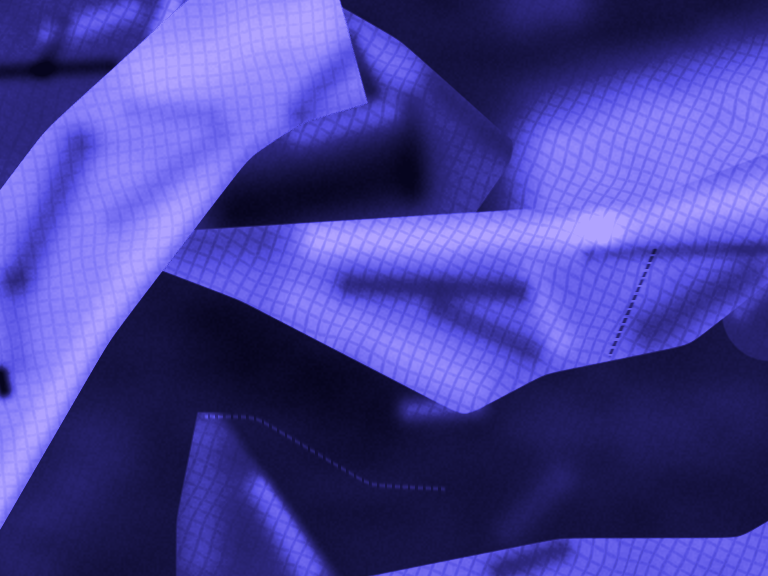
A Shadertoy shader for this texture:

```glsl
// Crumpled violet ripstop cloth: overlapping folds bounded by bent edge curves.
// Soft creases set a tone for each fold; woven grid and grain modulate it,
// and a color ramp turns the tone into violet.

const float HEIGHT = 5.76; // canvas height in cloth units, y pointing down
const float PITCH = .125;  // spacing of the grid threads
const float GRID_DEPTH = .15;
const float GRAIN = .2;
const float WRINKLE = .3;
const float BEND = .006;   // roundness of edge corners
const vec3 RAMP[6] = vec3[6](
  vec3(.025, .02, .12), vec3(.1, .09, .3), vec3(.18, .16, .51),
  vec3(.33, .31, .88), vec3(.51, .48, .97), vec3(.69, .64, 1));

float hash(vec2 p) {
  vec3 h = fract(p.xyx * .1031);
  h += dot(h, h.yzx + 33.33);
  return fract((h.x + h.y) * h.z);
}

float noise(vec2 p) {
  vec2 i = floor(p), f = fract(p);
  f *= f * (3. - 2. * f);
  return mix(mix(hash(i), hash(i + vec2(1, 0)), f.x),
    mix(hash(i + vec2(0, 1)), hash(i + 1.), f.x), f.y);
}

// Rounded max(d, 0) that bends a straight edge
float hinge(float d) { return .5 * (d + sqrt(d * d + BEND)); }

float cover(float d) {
  float soft = max(.014, HEIGHT / iResolution.y);
  return smoothstep(-soft, soft, d);
}

// Soft stroke between two points
float fold(vec2 q, float ax, float ay, float bx, float by, float width) {
  vec2 p = q - vec2(ax, ay), s = vec2(bx - ax, by - ay);
  p -= s * clamp(dot(p, s) / dot(s, s), 0., 1.);
  return exp(-dot(p, p) / (width * width));
}

float dashes(float t) { return smoothstep(.25, .4, fract(t * 13.)); }

float ripstop(vec2 q, float angle) {
  float c = cos(angle), s = sin(angle);
  vec2 g = mat2(c, -s, s, c) * q + .1 * noise(q * 2.3);
  vec2 thread = smoothstep(.28, .48, abs(fract(g / PITCH) - .5));
  return max(thread.x, thread.y * .7);
}

float backTone(vec2 q) {
  // Lit slope at upper right
  float slope = q.y - 1.12 + .27 * (q.x - 5.2);
  float t = .72 + 3.3 * smoothstep(-.6, .5, slope)
    * smoothstep(4.6, 5.6, q.x) * smoothstep(2.7, 2.2, q.y);
  t += 1.2 * fold(q, 5.25, .02, 5.65, 0., .3);
  // Small folds at upper left
  t += 1.2 * smoothstep(2.3, 1.7, q.x) * smoothstep(2.4, 1.9, q.y);
  t += 1.3 * fold(q, .5, .35, 1.3, .1, .13);
  t += 2.2 * fold(q, 1.62, .3, 1.8, -.1, .12);
  t -= 1.6 * fold(q, 0., .72, 1.1, .66, .09);
  t -= 1.2 * fold(q, .42, .7, .65, .25, .1);
  // Deep shade and faint folds below
  t -= .6 * fold(q, 2.2, 3.3, 3.7, 4.1, .45);
  t += .7 * fold(q, .1, 5.5, .9, 4.6, .55);
  t += .5 * fold(q, 5.6, 4.3, 7.3, 4.1, .5);
  t += .6 * fold(q, 5.1, 5.3, 5.6, 4.8, .18);
  return t + 1.9 * fold(q, 4.1, 4.1, 4.75, 4.05, .13);
}

float hoodTone(vec2 q) {
  float t = 2.3 - 2.2 * fold(q, 2.4, 2.1, 3.9, 1.75, .42);
  t += 1.1 * fold(q, 3.6, .35, 4.1, .8, .22);
  t -= 1.3 * fold(q, 3.5, .4, 3.7, .9, .1);
  t -= .8 * fold(q, 4.1, 1., 4.15, 1.9, .16);
  t += .8 * fold(q, 3., 1.35, 3.9, 1.12, .15);
  return t - .7 * fold(q, 4.3, .8, 5.1, 1.5, .15);
}

float bandTone(vec2 q) {
  float t = 3.35 - .8 * fold(q, 1.8, 2.4, 2.6, 2.4, .25);
  t += 1.5 * fold(q, 3.2, 2.42, 6., 2.3, .2);
  t += 1.3 * fold(q, 6., 2.28, 7.7, 1.95, .23);
  t += .8 * fold(q, 3., 3., 4.7, 3.85, .24);
  t -= 1.5 * fold(q, 3.5, 2.85, 5.2, 2.9, .15);
  t -= 1.2 * fold(q, 4.4, 3.1, 5.3, 3.5, .15);
  t += .7 * fold(q, 5.3, 2.75, 5.6, 3.4, .16);
  t -= 1.2 * fold(q, 5.9, 2.53, 7.7, 2.48, .09);
  t -= 1.2 * fold(q, 6.5, 3.3, 7.5, 2.75, .22);
  return t - 1.5 * fold(q, 6.55, 2.5, 6.1, 3.55, .018) * dashes(q.y);
}

float sleeveTone(vec2 q, float inside) {
  float t = 4.15 + .7 * fold(q, 1.5, .8, 3.1, .2, .35);
  t += .7 * exp(-pow(inside / .3 - 1.3, 2.)) * smoothstep(1.5, 2.2, q.y);
  t -= .7 * smoothstep(.25, 0., inside);
  t -= 1.6 * fold(q, .8, 1.45, .2, 2.75, .2);
  t -= .9 * fold(q, .1, 2.9, .15, 3.6, .2);
  t -= .7 * fold(q, 1.35, 1.1, 2.1, 1.15, .15);
  t -= .6 * fold(q, 1.15, 2.2, 2.2, 1.35, .14);
  t -= 1.3 * fold(q, 3., 1.1, 3.5, .55, .16);
  return t - 4. * fold(q, 0., 3.75, .04, 3.9, .08);
}

void mainImage(out vec4 fragColor, in vec2 fragCoord) {
  vec2 q = vec2(fragCoord.x, iResolution.y - fragCoord.y) * HEIGHT / iResolution.y;
  float x = q.x, y = q.y, tone = backTone(q);

  // Pocket with a stitched rim
  float rim = y - 4.12 - .6 * hinge(x - 2.55) + .55 * hinge(x - 3.7);
  float lit = 1.7 + .75 * fold(q, 2., 4.4, 2., 5.5, .28) + 1.7 * fold(q, 2.65, 4.9, 3.1, 5.7, .17);
  float pocket = cover(rim) * cover(x - 1.76 - .2 * hinge(5.2 - y));
  tone = mix(tone, lit, pocket * smoothstep(.1, -.1, x - 2.25 - .72 * (y - 4.2)));
  tone += .9 * cover(x - 2.05) * cover(4.45 - x) * exp(-pow(rim / .022 - 2., 2.)) * dashes(x);

  // Hood behind the band
  float hood = cover(y - .57 * (x - 3.3) - .33 * hinge(x - 4.))
    * cover(5.13 - .7 * hinge(y - 1.6) - x) * cover(2.45 - y) * cover(x - 1.9);
  tone = mix(tone, hoodTone(q), hood);

  // Long band and the fold tucked under its right end
  float top = 2.3 - .062 * (x - 1.9) - .32 * hinge(x - 6.4);
  float base = 2.72 + .38 * (x - 1.65) + .14 * hinge(x - 2.4)
    - 1.06 * hinge(x - 4.65) + .34 * hinge(x - 5.45) - .6 * hinge(x - 6.9);
  float tuck = cover(.48 - length(q - vec2(7.7, 3.13)));
  tone = mix(tone, 1.5 + fold(q, 7.4, 3.1, 7.7, 2.8, .13), tuck);
  float band = cover(y - top) * cover(base - y) * cover(x - 1.6);
  tone = mix(tone, bandTone(q), band);

  // Bottom strip
  float strip = cover(y - 5.7 + .2 * (x - 4.) - .2 * hinge(x - 5.6) + .6 * hinge(x - 7.4));
  tone = mix(tone, 3.3 - 1.3 * fold(q, 5., 5.7, 5.6, 5.5, .14), strip);

  // Sleeve in front
  float inside = 5.3 - 1.73 * x + .42 * hinge(x - 1.1) + .65 * hinge(x - 2.5) + .36 * hinge(x - 3.) - y;
  float sleeve = cover(y - 1.9 + 1.33 * x - .42 * hinge(x - .45)) * cover(inside) * cover(3.4 + .27 * y - x);
  tone = mix(tone, sleeveTone(q, inside), sleeve);

  // Weave, wrinkles and color
  float weave = mix(.3 + .7 * smoothstep(1.5, 3., tone), .5, sleeve);
  tone *= 1. - GRID_DEPTH * weave * (ripstop(q, mix(.4, -.15, sleeve)) - .3);
  tone += WRINKLE * (noise(q * vec2(2.5, 3.5)) - .5) + GRAIN * (noise(q * 45.) - .5);
  vec3 color = RAMP[0];
  for (int i = 1; i < 6; i++) color = mix(color, RAMP[i], clamp(tone - float(i - 1), 0., 1.));
  fragColor = vec4(color, 1);
}
```
